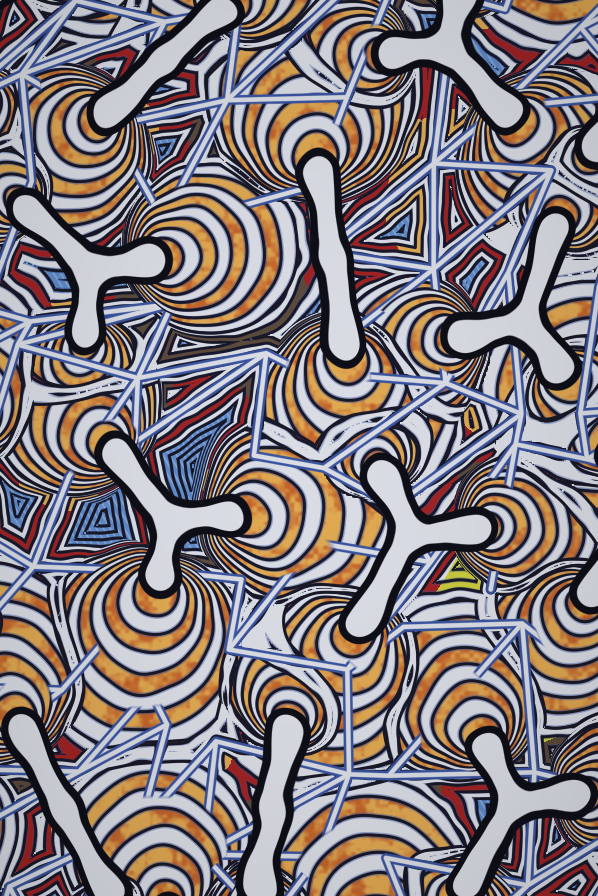
A Shadertoy shader for this pattern:

```glsl
// Pale forked bones whose ends send out eccentric ochre and white rings.
// Gaps between ring lobes hold a net of blue-edged struts, with nested red,
// dark and white contours around it. Bones and net nodes are jittered grids.

const float BONE_CELL = 0.27;      // spacing of bones, canvas height = 1
const float SHAFT = 0.011;         // bone half-width at the joint
const float KNOB = 0.017;          // bone half-width at the ends
const float BONE_OUTLINE = 0.0085;
const float LEAN = 0.72;           // eccentricity of the rings
const float RING_BANDS = 9.0;
const float SEAM = 0.06;           // gap between neighbouring lobes
const float NET_CELL = 0.105;
const float STRUT = 0.0042;
const float CONTOUR = 0.0075;      // width of a contour band
const float POOL_DEPTH = 0.021;
const float LINE = 0.0017;         // half-width of pen lines
const vec2 MEADOW = vec2(0.56, 0.25);
const vec3 PAPER = vec3(0.83, 0.84, 0.87);
const vec3 INK = vec3(0.09, 0.09, 0.15);
const vec3 BLUE = vec3(0.22, 0.32, 0.61);
const vec3 OCHRE = vec3(0.85, 0.64, 0.31);
const vec3 RUST = vec3(0.74, 0.38, 0.16);
const vec3 RED = vec3(0.61, 0.13, 0.13);
const vec3 UMBER = vec3(0.35, 0.28, 0.22);
const vec3 POOL = vec3(0.36, 0.53, 0.77);
const vec3 YELLOW = vec3(0.77, 0.77, 0.23);

vec2 hash22(vec2 p) {
    vec3 q = fract(p.xyx * vec3(0.1031, 0.1030, 0.0973));
    q += dot(q, q.yzx + 33.33);
    return fract((q.xx + q.yz) * q.zy);
}

float noise(vec2 p) {
    vec2 i = floor(p), f = fract(p);
    f = f * f * (3.0 - 2.0 * f);
    return mix(mix(hash22(i).x, hash22(i + vec2(1, 0)).x, f.x),
               mix(hash22(i + vec2(0, 1)).x, hash22(i + 1.0).x, f.x), f.y);
}

// Distance to a segment, and position along it
vec2 segment(vec2 p, vec2 a, vec2 b) {
    vec2 q = p - a, s = b - a;
    float t = clamp(dot(q, s) / dot(s, s), 0.0, 1.0);
    return vec2(length(q - s * t), t);
}

float smoothMin(float a, float b, float k) {
    float h = max(k - abs(a - b), 0.0) / k;
    return min(a, b) - h * h * k * 0.25;
}

// Radius of the circle through q, from a family leaning along dir
float leaningRadius(vec2 q, vec2 dir) {
    float a = LEAN * dot(q, dir), c = 1.0 - LEAN * LEAN;
    return (sqrt(a * a + c * dot(q, q)) - a) / c;
}

// Pen line at each whole value of a field, thinner where lines crowd
float stroke(float v, float width) {
    float slope = max(length(vec2(dFdx(v), dFdy(v))) * iResolution.y, 1.0);
    float d = abs(v - floor(v + 0.5)) / slope, px = 0.7 / iResolution.y;
    float w = min(width, 0.24 / slope);
    return 1.0 - smoothstep(w - px, w + px, d);
}

// x: bone distance, y and z: nearest and second nearest lobe, 1 at the rim
vec3 boneField(vec2 p) {
    vec3 field = vec3(1.0, 9.0, 9.0);
    vec2 home = floor(p / BONE_CELL);
    for (int k = 0; k < 9; k++) {
        vec2 id = home + vec2(k % 3 - 1, k / 3 - 1);
        vec2 shape = hash22(id + 17.0), kind = hash22(id + 51.0);
        vec2 shift = vec2(0.5 * mod(id.y, 2.0) - 0.25, 0.0) + (hash22(id + 5.0) - 0.5) * 0.3;
        bool forked = kind.x < 0.6;
        float angle = 1.57 + (shape.x - 0.5) * 1.9 + (kind.y < 0.5 ? 3.14 : 0.0);
        float reach = mix(0.08, 0.102, shape.y), bone = 1.0;
        vec2 joint = (id + 0.5 + shift) * BONE_CELL;
        for (int e = 0; e < (forked ? 3 : 2); e++) {
            float turn = e == 0 ? 0.0 : 3.14 + (forked ? 0.95 * float(2 * e - 3) : 0.0);
            vec2 dir = vec2(cos(angle + turn), sin(angle + turn));
            vec2 end = joint + dir * reach * (forked ? (e == 0 ? 1.1 : 0.72) : 1.0);
            vec2 limb = segment(p, joint, end);
            bone = smoothMin(bone, limb.x - mix(SHAFT, KNOB, smoothstep(0.5, 1.0, limb.y)), 0.014);
            float size = mix(0.078, 0.118, hash22(id * 3.0 + float(e)).y);
            float u = leaningRadius(p - end, dir) / size;
            field.z = min(field.z, max(u, field.y));
            field.y = min(field.y, u);
        }
        field.x = min(field.x, bone);
    }
    return field;
}

// Distance to straight struts joining jittered nodes
float strutNet(vec2 p) {
    vec2 home = floor(p / NET_CELL);
    float d = 1.0;
    for (int k = 0; k < 16; k++) {
        vec2 id = home + vec2(k % 4 - 2, k / 4 - 2);
        vec2 a = id + 0.1 + 0.8 * hash22(id);
        for (int j = 0; j < 3; j++) {
            vec2 next = id + vec2(j != 1, j != 0);
            vec2 b = next + 0.1 + 0.8 * hash22(next);
            if (hash22(id + float(j) * 31.0 + 7.0).y < 0.6)
                d = min(d, segment(p, a * NET_CELL, b * NET_CELL).x);
        }
    }
    return d;
}

void mainImage(out vec4 fragColor, in vec2 fragCoord) {
    vec2 uv = fragCoord / iResolution.y;
    float px = 0.8 / iResolution.y;
    vec2 wobble = vec2(noise(uv * 26.0), noise(uv * 26.0 + 40.0)) - 0.5;
    vec3 field = boneField(uv + 0.007 * wobble);
    float strut = strutNet(uv) - STRUT;
    float depth = min(1.0 - field.y, (field.z - field.y) * 0.5 - SEAM);

    // Contours and pools in the gaps
    float gap = min(strut, -0.1 * depth) + 0.005 * (noise(uv * 45.0) - 0.5);
    float level = gap / CONTOUR, patches = noise(uv * 13.0 + 9.0);
    float meadow = smoothstep(0.15, 0.08, length(uv - MEADOW) + 0.08 * (patches - 0.5));
    vec3 accent = mix(RED, patches < 0.25 ? OCHRE : UMBER, step(0.24, abs(patches - 0.48)));
    vec3 color = mod(floor(level), 2.0) < 1.0 ? PAPER : accent;
    float hatch = smoothstep(0.25, 0.5, abs(fract((uv.x + 0.6 * uv.y) * 130.0) - 0.5));
    color = mix(color, mix(POOL, PAPER, 0.35 * hatch), smoothstep(-px, px, gap - POOL_DEPTH));
    color = mix(color, YELLOW, step(0.5, meadow) * smoothstep(-px, px, gap - CONTOUR));
    color = mix(color, BLUE, 0.4 * stroke(level, LINE * 2.0));
    color = mix(color, INK, stroke(level, LINE));

    // Ring lobes, ochre mottled with rust
    float ring = field.y * RING_BANDS;
    float mottle = 0.6 * noise(uv * 55.0) + 0.4 * noise(uv * 190.0);
    vec3 pigment = mix(OCHRE, RUST, smoothstep(0.4, 0.85, mottle + 0.25 * abs(fract(ring) - 0.5)));
    vec3 lobe = mod(floor(ring), 2.0) < 1.0 ? PAPER : pigment;
    lobe = mix(lobe, BLUE, 0.45 * stroke(ring, LINE * 1.9));
    lobe = mix(lobe, INK, stroke(ring, LINE));
    color = mix(color, lobe, step(0.0, depth));
    color = mix(color, INK, stroke(depth, LINE) * step(abs(depth), 0.5));

    // Struts, fading out inside the lobes
    float open = 1.0 - smoothstep(0.2, 0.23, depth);
    color = mix(color, BLUE, open * (1.0 - smoothstep(-px, px, strut - 0.0012)));
    color = mix(color, PAPER, open * (1.0 - smoothstep(-px, px, strut + 0.0016)));

    // Bones with heavy outline
    color = mix(color, INK * 0.6, 1.0 - smoothstep(-px, px, field.x - BONE_OUTLINE));
    color = mix(color, PAPER, 1.0 - smoothstep(-px, px, field.x));

    // Soft uneven light
    vec2 centred = fragCoord / iResolution.xy - 0.5;
    fragColor = vec4(color * (1.03 - 0.3 * dot(centred, centred)), 1.0);
}
```
